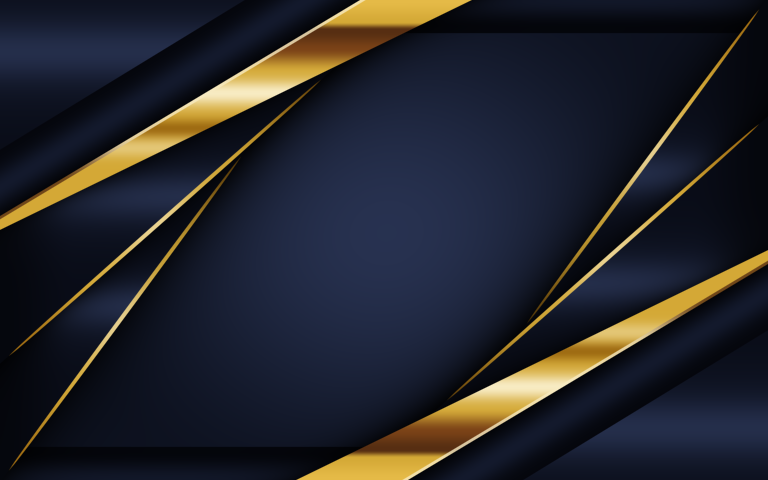
This background is drawn by a WebGL 1 fragment shader. Its source:

```glsl
precision highp float;
// Dark navy layered panels with soft shadows, crossed by gold bands and fine gold blades.
uniform vec2 u_resolution;

// Positions are in canvas heights: x runs right, y runs down from the top left.
const vec2 CANVAS = vec2(1.6, 1.0);
const vec2 GLOW_CENTER = vec2(0.805, 0.485);
const float FRAME = 0.069;

// Edges of one side, each from lower left to upper right
const vec2 CORNER_A = vec2(0.0, 0.312), CORNER_B = vec2(0.510, 0.0);
const vec2 BAND_TOP_A = vec2(0.0, 0.450), BAND_TOP_B = vec2(0.750, 0.0);
const vec2 BAND_LOW_A = vec2(0.0, 0.479), BAND_LOW_B = vec2(0.983, 0.0);
const vec2 UPPER_A = vec2(0.018, 0.742), UPPER_B = vec2(0.670, 0.165);
const vec2 LOWER_A = vec2(0.018, 0.981), LOWER_B = vec2(0.503, 0.325);
const float BLADE_WIDTH = 0.0043;

const vec3 BLACK_NAVY = vec3(0.016, 0.022, 0.045);
const vec3 DARK_NAVY = vec3(0.035, 0.047, 0.090);
const vec3 NAVY = vec3(0.070, 0.092, 0.160);
const vec3 SHEEN = vec3(0.155, 0.195, 0.315);
const vec3 GOLD = vec3(0.83, 0.66, 0.21);
const vec3 BRONZE = vec3(0.62, 0.42, 0.07);
const vec3 BROWN = vec3(0.34, 0.18, 0.07);
const vec3 CREAM = vec3(0.97, 0.92, 0.76);

// Signed distance to a line, positive toward the lower right
float edge(vec2 p, vec2 a, vec2 b) {
  vec2 d = normalize(b - a);
  return dot(p - a, vec2(-d.y, d.x));
}

// Smooth coverage of the negative side
float cover(float d) {
  float aa = 0.75 / u_resolution.y;
  return 1.0 - smoothstep(-aa, aa, d);
}

float bump(float x, float center, float width) {
  float t = (x - center) / width;
  return exp(-t * t);
}

// Darkening cast outward from an edge
float shadow(float d, float width, float strength) {
  return 1.0 - strength * exp(-max(d, 0.0) / width);
}

vec3 panel(float y, float peak, float width) {
  vec3 c = mix(DARK_NAVY, NAVY, bump(y, peak, width * 2.2));
  return mix(c, SHEEN, 0.85 * bump(y, peak, width));
}

// Metallic stops down the gold band
vec3 metal(float y) {
  vec3 c = mix(vec3(0.90, 0.73, 0.28), GOLD, smoothstep(0.0, 0.05, y));
  c = mix(c, BROWN, smoothstep(0.046, 0.062, y));
  c = mix(c, vec3(0.48, 0.26, 0.09), smoothstep(0.065, 0.105, y));
  c = mix(c, GOLD, smoothstep(0.100, 0.150, y));
  c = mix(c, CREAM, bump(y, 0.194, 0.027));
  c = mix(c, BRONZE, bump(y, 0.268, 0.020));
  return mix(c, CREAM, 0.45 * bump(y, 0.308, 0.020));
}

// Tapered gold sliver between two points
vec3 blade(vec3 col, vec2 p, vec2 a, vec2 b) {
  vec2 ab = b - a;
  float h = dot(p - a, ab) / dot(ab, ab);
  float taper = sqrt(max(4.0 * h * (1.0 - h), 0.0));
  float mask = cover(abs(edge(p, a, b)) - BLADE_WIDTH * taper);
  vec3 tint = mix(BRONZE, GOLD, smoothstep(0.0, 0.3, h) * (1.0 - smoothstep(0.7, 1.0, h)));
  tint = mix(tint, CREAM, 0.65 * bump(h, 0.47, 0.12));
  return mix(col, tint, mask * smoothstep(0.0, 0.35, taper));
}

// Center panel with its glow, inside dark strips along top and bottom
vec3 center(vec2 p) {
  float r = length((p - GLOW_CENTER) * vec2(0.85, 1.0));
  vec3 col = mix(SHEEN, vec3(0.052, 0.070, 0.125), smoothstep(0.0, 0.62, r));
  float d = min(p.y, CANVAS.y - p.y) - FRAME;
  vec3 strip = mix(BLACK_NAVY, NAVY, smoothstep(0.012, FRAME, -d));
  return mix(col, strip, cover(d));
}

// Stacked panels of the upper left side, from lowest to highest
vec3 side(vec3 col, vec2 p) {
  float lower = edge(p, LOWER_A, LOWER_B);
  float upper = edge(p, UPPER_A, UPPER_B);
  float bandLow = edge(p, BAND_LOW_A, BAND_LOW_B);
  float bandTop = edge(p, BAND_TOP_A, BAND_TOP_B);
  float corner = edge(p, CORNER_A, CORNER_B);
  float fade = mix(0.55, 1.0, smoothstep(0.0, 0.16, p.x));

  col *= shadow(min(lower, max(lower, upper)), 0.055, 0.72);
  col = mix(col, panel(p.y, 0.636, 0.042) * fade, cover(lower));
  col = blade(col, p, LOWER_A, LOWER_B);

  col *= shadow(upper, 0.030, 0.72);
  col = mix(col, panel(p.y, 0.408, 0.045) * fade, cover(upper));
  col = blade(col, p, UPPER_A, UPPER_B);

  col *= shadow(bandLow, 0.028, 0.65);
  vec3 gold = metal(p.y);
  vec3 rim = mix(CREAM, BROWN, smoothstep(0.27, 0.38, p.y));
  gold = mix(gold, rim, 0.8 * cover(bandTop - 0.006));
  col = mix(col, gold, cover(bandLow));

  vec3 groove = mix(BLACK_NAVY, vec3(0.075, 0.100, 0.175), bump(corner, 0.068, 0.036));
  groove *= shadow(-bandTop, 0.015, 0.5);
  col = mix(col, groove, cover(bandTop));
  return mix(col, panel(p.y, 0.108, 0.055), cover(corner));
}

void main() {
  vec2 uv = gl_FragCoord.xy / u_resolution;
  vec2 p = vec2(uv.x, 1.0 - uv.y) * CANVAS;
  vec3 col = center(p);
  col = side(col, p);
  col = side(col, CANVAS - p); // the same side turned by half a circle
  gl_FragColor = vec4(col, 1.0);
}
```
